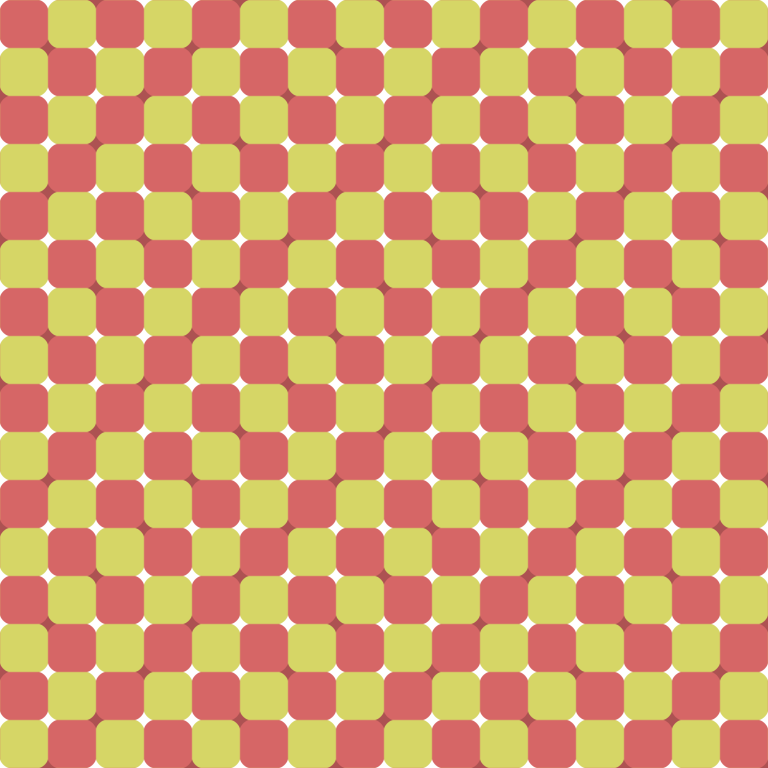
This pattern is drawn by a three.js fragment shader. Its source:

```glsl
#define TILES 16.0
#define CORNER_RADIUS 0.27
#define EDGE 0.03
#define DARK_PERIOD 3.0
#define RED vec3(0.84, 0.40, 0.40)
#define YELLOW vec3(0.84, 0.84, 0.40)
#define WHITE vec3(1.0, 1.0, 1.0)
#define DARK_RED vec3(0.68, 0.32, 0.32)

varying vec2 vUv;

// Checkerboard of red and yellow, softened across the tile borders
vec3 checkerColor(vec2 joint, vec2 offset) {
  vec2 side = clamp(2.0 * offset / EDGE, -1.0, 1.0);
  float parity = 2.0 * mod(joint.x + joint.y, 2.0) - 1.0;
  return mix(YELLOW, RED, 0.5 + 0.5 * parity * side.x * side.y);
}

// Coverage of the four-pointed gap left between rounded corners
float gapCoverage(vec2 offset) {
  vec2 inset = max(CORNER_RADIUS - abs(offset), 0.0);
  return smoothstep(0.0, EDGE, length(inset) - CORNER_RADIUS);
}

// Every third gap along a row is dark, stepping diagonally row by row
vec3 gapColor(vec2 joint) {
  float phase = mod(joint.x - joint.y, DARK_PERIOD);
  return abs(phase - 1.0) < 0.5 ? DARK_RED : WHITE;
}

void main() {
  // Nearest tile junction and the position relative to it
  vec2 grid = vUv * TILES;
  vec2 joint = floor(grid + 0.5);
  vec2 offset = grid - joint;

  vec3 color = mix(checkerColor(joint, offset), gapColor(joint), gapCoverage(offset));
  gl_FragColor = vec4(color, 1.0);
}
```
